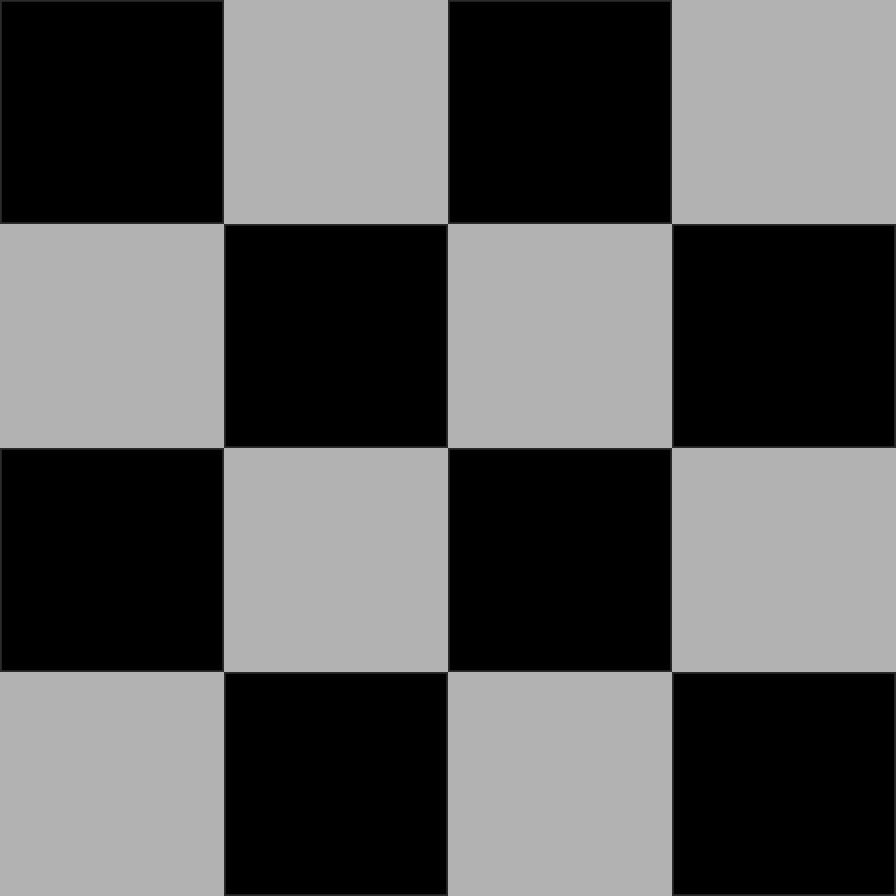
Give the GLSL for this pattern, as a WebGL 1 fragment shader.

```glsl
precision highp float;
// Checkerboard of light grey and black squares, each black square with a hairline dark grey rim.

#define CELLS 4.0                // squares across and down, even so that it tiles
#define RIM_WIDTH (1.0 / 512.0)  // in canvas units
#define LIGHT vec3(0.70)
#define DARK vec3(0.0)
#define RIM vec3(0.17)

uniform vec2 u_resolution;

// Signed distance to the nearest square edge, positive inside dark squares.
float checkerDistance(vec2 uv) {
  vec2 grid = uv * CELLS;
  vec2 cell = floor(grid);
  vec2 toEdge = 0.5 - abs(fract(grid) - 0.5);
  float isDark = mod(cell.x + cell.y, 2.0);
  return (2.0 * isDark - 1.0) * min(toEdge.x, toEdge.y) / CELLS;
}

// Antialiased step: 1 where the distance is positive.
float coverage(float dist, float pixel) {
  return clamp(dist / pixel + 0.5, 0.0, 1.0);
}

void main() {
  vec2 uv = gl_FragCoord.xy / u_resolution;
  float pixel = 1.0 / min(u_resolution.x, u_resolution.y);
  float dist = checkerDistance(uv);

  // Light ground, then the rim, then the dark interior.
  vec3 color = mix(LIGHT, RIM, coverage(dist, pixel));
  color = mix(color, DARK, coverage(dist - RIM_WIDTH, pixel));

  gl_FragColor = vec4(color, 1.0);
}
```
